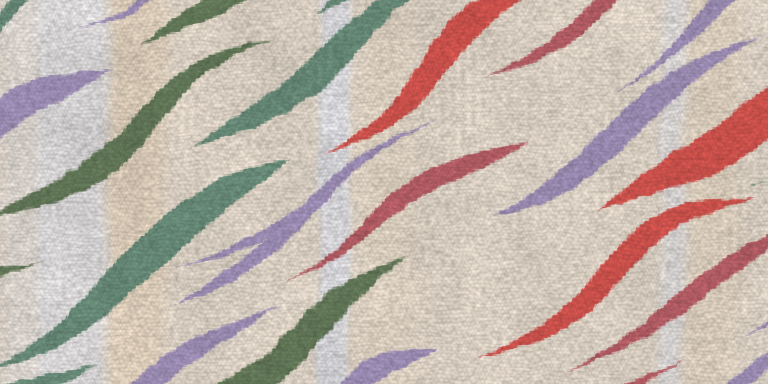
Reproduce this pattern procedurally as a WebGL 1 fragment shader.

```glsl
precision highp float;
// Handwoven cloth: slanted, wavy, tapering strokes (some forked) on cream wool
// with pale vertical bands. Strokes sit in staggered cells of a rotated frame;
// their edges are snapped to the weave, and uneven yarn beads shade the cloth.
uniform vec2 u_resolution;

float hash(vec2 p) {
  return fract(sin(dot(p, vec2(127.1, 311.7))) * 43758.55);
}

vec2 gradientAt(vec2 cell) {
  float a = 6.2832 * hash(cell);
  return vec2(cos(a), sin(a));
}

// Gradient noise, about -0.6 to 0.6
float noise(vec2 p) {
  vec2 i = floor(p), f = fract(p);
  vec2 s = f * f * f * (f * (f * 6.0 - 15.0) + 10.0);
  vec2 e = vec2(1.0, 0.0);
  float low = mix(dot(gradientAt(i), f),
                  dot(gradientAt(i + e.xy), f - e.xy), s.x);
  float high = mix(dot(gradientAt(i + e.yx), f - e.yx),
                   dot(gradientAt(i + e.xx), f - e.xx), s.x);
  return mix(low, high, s.y);
}

float band(float x, float left, float right, float soft) {
  return smoothstep(left - soft, left + soft, x)
       - smoothstep(right - soft, right + soft, x);
}

// Cream ground with cool pale bands and warm tan ones beside them
vec3 ground(vec2 p) {
  float x = p.x + 0.02 * noise(p * vec2(2.0, 5.0));
  vec3 col = vec3(0.83, 0.79, 0.74);
  float warm = band(x, 0.28, 0.43, 0.03) + 0.6 * band(x, 1.78, 1.92, 0.04)
             + 0.35 * band(x, 0.93, 1.08, 0.06);
  float pale = 0.8 * band(x, 0.1, 0.28, 0.025) + 0.4 * band(x, 0.0, 0.1, 0.04)
             + band(x, 0.83, 0.91, 0.015) + 0.7 * band(x, 1.72, 1.78, 0.02);
  col = mix(col, vec3(0.83, 0.765, 0.68), 0.7 * warm);
  col = mix(col, vec3(0.81, 0.81, 0.825), clamp(pale, 0.0, 1.0));
  return col * (1.0 + 0.06 * noise(p * vec2(5.0, 2.5)));
}

vec3 yarnColour(float pick) {
  vec3 teal = vec3(0.39, 0.52, 0.45), moss = vec3(0.37, 0.45, 0.33);
  vec3 lilac = vec3(0.59, 0.53, 0.68);
  vec3 red = vec3(0.78, 0.31, 0.29), crimson = vec3(0.68, 0.35, 0.38);
  if (pick < 0.2) return teal;
  if (pick < 0.5) return lilac;
  if (pick < 0.64) return red;
  if (pick < 0.85) return moss;
  return crimson;
}

// Signed distance across a stroke; v is the offset from its cell's axis
float stroke(float along, float v, float halfLength, vec2 seed) {
  float u = along / halfLength;
  float width = 0.08 * halfLength * (0.65 + 0.7 * hash(seed + 3.1));
  float skew = 1.4 * (hash(seed + 5.7) - 0.5);
  v -= (0.012 + 0.026 * hash(seed + 8.3)) * sin(3.1 * u + skew);
  v -= 0.12 * (hash(seed + 2.2) - 0.5) * along;
  float d = abs(v) - width * (1.0 - u * u) * (1.0 + skew * u);

  // Thinner prong leaving the larger strokes towards one end
  if (halfLength > 0.34 && hash(seed + 9.4) > 0.55) {
    float e = hash(seed + 4.6) > 0.4 ? u : -u;
    float turn = hash(seed + 6.5) > 0.5 ? 1.0 : -1.0;
    float prong = abs(v - turn * 0.1 * max(e + 0.05, 0.0));
    d = min(d, prong - 0.75 * width * (1.0 - 1.5 * e * e));
  }
  return d;
}

void main() {
  vec2 p = gl_FragCoord.xy / u_resolution.y;
  float pixel = 1.0 / u_resolution.y;

  // Uneven weave coordinates, and a position softly snapped to them
  vec2 threads = vec2(84.0, 104.0);
  vec2 weave = p * threads + 1.5 * vec2(noise(p * 13.0), noise(p * 11.0 + 5.0));
  vec2 inCell = fract(weave);
  vec2 snapped = p + (smoothstep(0.1, 0.9, inCell) - inCell) / threads;

  // Frame turned along the strokes, gently bent by noise
  vec2 q = mat2(0.829, -0.559, 0.559, 0.829) * snapped;
  q.y += 0.06 * noise(q * 2.0 + 4.0) + 0.007 * noise(q * 20.0)
       + 0.006 * noise(q * 45.0);

  vec3 col = ground(p);
  for (int j = -1; j <= 1; j++) {
    float row = floor(q.y / 0.148) + float(j);
    float s = q.x / 1.02 + 0.39 * row + 0.2 * hash(vec2(row, 7.0));
    vec2 cell = vec2(floor(s), row);
    float halfLength = mix(0.2, 0.5, sqrt(hash(cell + 1.3)));
    float along = (fract(s) - 0.5) * 1.02
                - (hash(cell + 7.9) - 0.5) * (1.02 - 2.0 * halfLength);
    float v = q.y - (row + 0.5 + 0.25 * (hash(cell + 2.8) - 0.5)) * 0.148;
    float d = stroke(along, v, halfLength, cell);
    float pick = fract(0.618 * cell.y + 0.41 * cell.x + 0.1);
    float soft = max(pixel, 0.004);
    col = mix(col, yarnColour(pick), 1.0 - smoothstep(-soft, soft, d));
  }

  // Yarn beads, broken up by irregular thread noise and soft creases
  vec2 bead = weave + vec2(0.5 * mod(floor(weave.y), 2.0), 0.0);
  vec2 f = sin(3.1416 * fract(bead));
  float shade = 0.07 * (f.x * f.y - 0.42) + 0.05 * (hash(floor(bead)) - 0.5);
  shade += 0.15 * noise(p * vec2(75.0, 115.0)) + 0.06 * noise(p * vec2(24.0, 50.0));
  shade += 0.05 * noise(p * 10.0);
  gl_FragColor = vec4(col * (1.0 + shade), 1.0);
}
```
